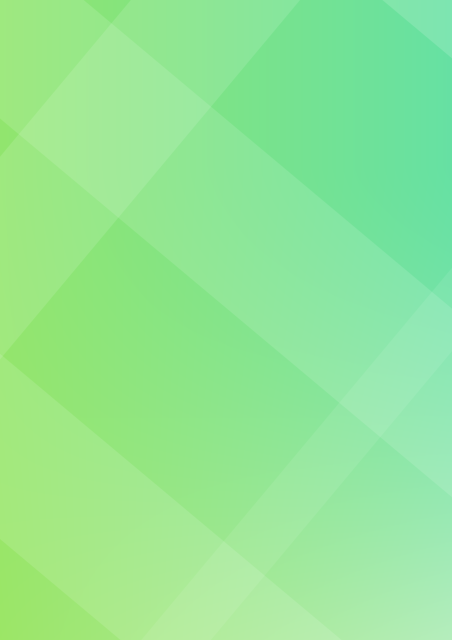
Give the GLSL for this background, as a Shadertoy shader.

```glsl
// Crossing translucent white diagonal bands over a soft green gradient.

// Soft-edged coverage of the strip between two distances.
float band(float d, float start, float end) {
    float aa = 0.7 / iResolution.y;
    return smoothstep(start - aa, start + aa, d) * (1.0 - smoothstep(end - aa, end + aa, d));
}

vec3 veil(vec3 color, float coverage, float opacity) {
    return mix(color, vec3(1.0), coverage * opacity);
}

void mainImage(out vec4 fragColor, in vec2 fragCoord) {
    vec2 uv = fragCoord / iResolution.xy;

    // Lime to mint above, lime to pale green below
    vec3 upper = mix(vec3(0.57, 0.90, 0.43), vec3(0.40, 0.88, 0.64), uv.x);
    vec3 lower = mix(vec3(0.61, 0.90, 0.40), vec3(0.71, 0.93, 0.74), uv.x);
    float descent = pow(clamp((0.74 - uv.y) / 0.74, 0.0, 1.0), 1.45);
    vec3 color = mix(upper, lower, descent);

    // Distances across the two perpendicular diagonals, from the top left
    vec2 p = vec2(uv.x * 0.707, 1.0 - uv.y);
    float falling = dot(p, vec2(-0.642, 0.767));
    float rising = dot(p, vec2(0.767, 0.641));

    // Bands descending to the right
    color = veil(color, band(falling, -2.0, -0.384), 0.15);
    color = veil(color, band(falling, -0.084, 0.142), 0.12);
    color = veil(color, band(falling, 0.424, 0.646), 0.12);

    // Bands climbing to the right
    color = veil(color, band(rising, 0.157, 0.360), 0.12);
    color = veil(color, band(rising, 0.8105, 0.894), 0.08);

    fragColor = vec4(color, 1.0);
}
```
